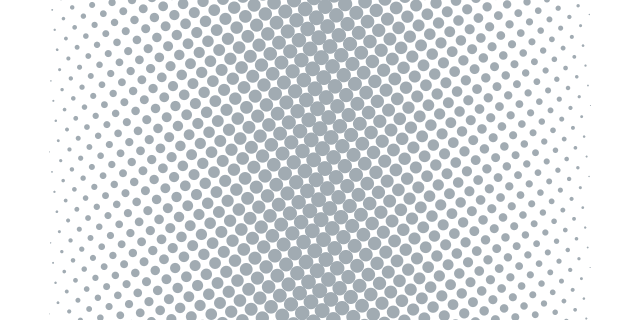
Reproduce this pattern procedurally as a Shadertoy shader.

```glsl
// Tilted halftone of grey-blue dots, largest in a vertical middle band and shrinking to both sides.

const float SPACING = 0.0444; // distance between dots, in canvas heights

// Dot radius: the inked area falls off linearly from the middle band
float dotRadius(float offset) {
    float coverage = 0.87 * (1.0 - abs(offset) / 0.848);
    return coverage > 0.0 ? SPACING * sqrt(coverage / 3.14159) : -1.0;
}

// Signed distance to the union of the four lattice dots around p
float halftone(vec2 p) {
    float c = cos(0.6627), s = sin(0.6627);
    mat2 tilt = mat2(c, -s, s, c);
    vec2 anchor = vec2(-0.8333, 0.1849);
    vec2 cell = floor((p - anchor) * tilt / SPACING);
    float d = 1e3;
    for (int j = 0; j < 2; j++) {
        for (int i = 0; i < 2; i++) {
            vec2 center = anchor + tilt * (cell + vec2(i, j)) * SPACING;
            d = min(d, length(p - center) - dotRadius(center.x));
        }
    }
    return d;
}

void mainImage(out vec4 fragColor, in vec2 fragCoord) {
    // Centered coordinates, with the canvas height as the unit
    vec2 p = (fragCoord - 0.5 * iResolution.xy) / iResolution.y;
    float ink = clamp(0.5 - halftone(p) * iResolution.y, 0.0, 1.0);

    vec3 paper = vec3(1.0);
    vec3 greyBlue = vec3(0.63, 0.67, 0.70);
    fragColor = vec4(mix(paper, greyBlue, ink), 1.0);
}
```
